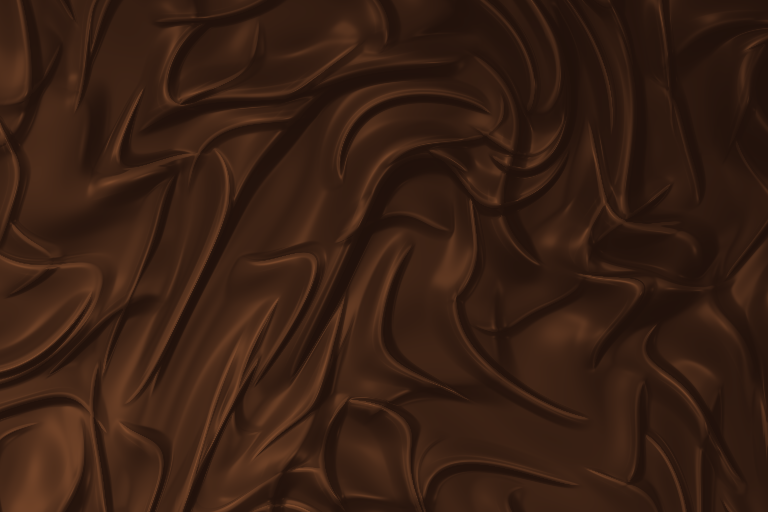
A WebGL 1 fragment shader for this texture:

```glsl
precision highp float;

uniform vec2 u_resolution;

const float SAMPLE_STEP = 0.0022;
const float MID_TONE = 0.221;
const float CONTRAST = 0.29;

float hash(vec2 cell, float seed) {
    return fract(sin(dot(cell, vec2(127.1, 311.7)) + seed * 74.7) * 43758.55);
}

mat2 rotation(float angle) {
    float c = cos(angle);
    float s = sin(angle);
    return mat2(c, -s, s, c);
}

// Layered sines bend and pinch the cloth plane.
vec2 drape(vec2 p, float strength) {
    float frequency = 5.0;
    for (int i = 0; i < 4; i++) {
        float phase = float(i) * 2.3 + 0.7;
        vec2 wave = sin(frequency * p.yx + vec2(phase, phase * 1.7));
        p = rotation(0.65) * (p + wave * strength / frequency);
        frequency *= 1.5;
    }
    return rotation(-2.6) * p;
}

// One long curved fold: a soft slope on one side, a tucked edge on the other.
float foldProfile(vec2 offset, float angle, float bend) {
    vec2 along = rotation(angle) * offset;
    float across = along.y + bend * along.x * along.x;
    float width = mix(0.11, 0.25, smoothstep(-0.07, 0.07, across));
    float envelope = smoothstep(0.0, 1.0, 1.0 - dot(offset, offset));
    return envelope * exp(-across * across / (width * width));
}

// Cellular folds joined by a power norm, which leaves creases between them.
float foldLayer(vec2 p, float scale, float seed) {
    vec2 q = p * scale;
    vec2 home = floor(q);
    float total = 0.0;
    for (int y = -1; y <= 1; y++) {
        for (int x = -1; x <= 1; x++) {
            vec2 cell = home + vec2(float(x), float(y));
            vec2 center = cell + vec2(hash(cell, seed), hash(cell, seed + 1.0));
            float angle = mix(0.2, 2.6, hash(cell, seed + 2.0));
            float bend = mix(-0.9, 0.9, hash(cell, seed + 3.0));
            float height = mix(0.12, 0.28, hash(cell, seed + 4.0));
            float fold = height * foldProfile(q - center, angle, bend);
            total += fold * fold * fold * fold;
        }
    }
    return pow(total + 0.000001, 0.25) / scale;
}

float clothHeight(vec2 p) {
    vec2 q = drape(p, 0.43);
    float ripple = 0.019 * sin(22.0 * q.x + 2.0 * sin(8.0 * q.y));
    return ripple + foldLayer(q, 3.2, 3.0) + 0.85 * foldLayer(q, 5.6, 11.0);
}

float sheen(vec3 normal, vec3 halfway, float sharpness) {
    return pow(max(dot(normal, normalize(halfway)), 0.0), sharpness);
}

// Satin response: broad light, two narrow glints and dark steep sides.
float satinLight(vec3 normal) {
    float light = 2.2 * (dot(normal, normalize(vec3(-0.5, 0.55, 0.8))) - 0.66);
    light += 1.5 * sheen(normal, vec3(-0.5, 0.44, 1.0), 48.0);
    light += 1.5 * sheen(normal, vec3(0.62, -0.28, 1.0), 48.0);
    return light - 1.3 * (1.0 - normal.z);
}

// Thin bright crests and dark creases follow the curvature.
float creaseLight(float curvature) {
    float crest = smoothstep(25.0, 120.0, -curvature);
    float crease = smoothstep(25.0, 160.0, curvature);
    return 1.2 * crest - 0.7 * crease;
}

float clothLight(vec2 p, float e) {
    float here = clothHeight(p);
    float right = clothHeight(p + vec2(e, 0.0));
    float left = clothHeight(p - vec2(e, 0.0));
    float above = clothHeight(p + vec2(0.0, e));
    float below = clothHeight(p - vec2(0.0, e));
    vec3 normal = normalize(vec3(left - right, below - above, 2.0 * e));
    float curvature = (right + left + above + below - 4.0 * here) / (e * e);
    return satinLight(normal) + creaseLight(curvature);
}

// The room light falls off from the lower left to the upper right.
float roomLight(vec2 uv) {
    vec2 fromCenter = uv - vec2(0.45, 0.48);
    return -dot(fromCenter, vec2(1.35, 0.95)) - 0.5 * dot(fromCenter, fromCenter);
}

// Compresses shadows more than highlights.
float softLimit(float light) {
    float knee = light < 0.0 ? 0.26 : 0.1;
    return 1.1 * light / sqrt(1.0 + knee * light * light);
}

vec3 brown(float tone) {
    return max(tone * vec3(1.0, 0.62, 0.36) - vec3(0.0, 0.012, 0.004), 0.0);
}

void main() {
    vec2 uv = gl_FragCoord.xy / u_resolution;
    vec2 p = gl_FragCoord.xy / u_resolution.y;
    float light = clothLight(p, SAMPLE_STEP) + roomLight(uv);
    gl_FragColor = vec4(brown(MID_TONE * exp(CONTRAST * softLimit(light))), 1.0);
}
```
